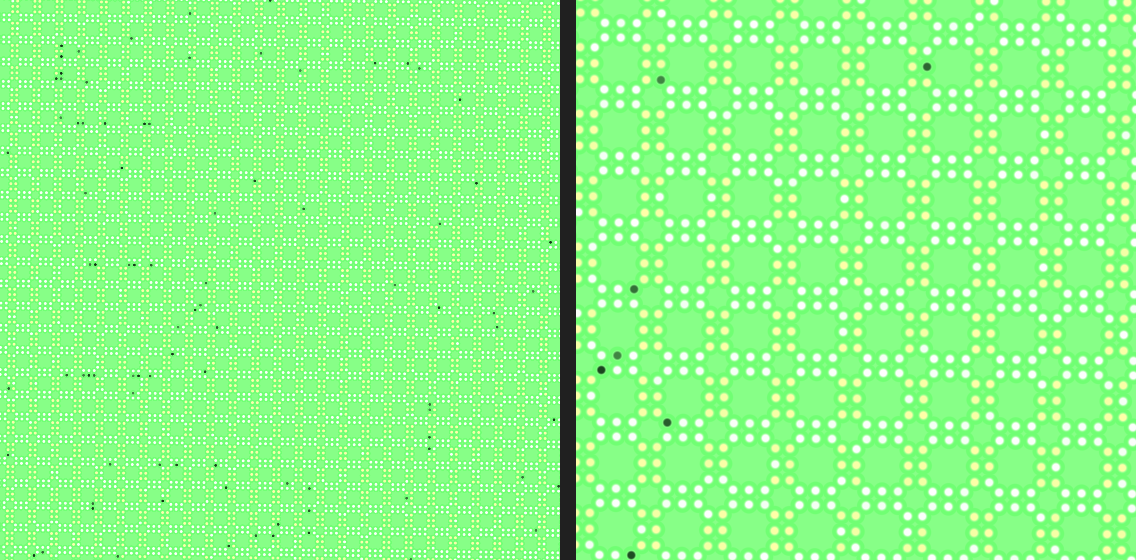
Left, the full canvas; right, a detail of the centre.
Reproduce this pattern procedurally as a WebGL 2 fragment shader.

```glsl
#version 300 es
precision highp float;

uniform vec2 u_resolution;
out vec4 fragColor;

// Layout, in canvas units
const float REPEATS = 25.26;
const float TILT = 0.0105;
const vec2 SQUARE_CENTER = vec2(0.439, 0.628);

// Rounded square of dots, in units of one repeat
const float SIDE_OFFSET = 0.390;
const float DOT_PITCH = 0.240;
const float DOT_RADIUS = 0.060;
const float DOT_SOFTNESS = 0.018;
const float HALO_INNER = 0.080;
const float HALO_OUTER = 0.135;
const float HALO_SOFTNESS = 0.012;

// Wear: dark dots, alone or in broken runs
const float SLOTS = 5.0;
const float STRAY_CHANCE = 0.006;
const float RUN_CHANCE = 0.006;
const float RUN_DENSITY = 0.30;
const float RUN_LENGTH = 20.0;
const float DARK_FADE = 0.45;
const float FADE = 0.10;
const float YELLOW_SHARE = 0.85;

const vec3 GROUND = vec3(0.53, 1.00, 0.53);
const vec3 HALO = vec3(0.44, 1.00, 0.45);
const vec3 WHITE_DOT = vec3(1.00, 1.00, 1.00);
const vec3 YELLOW_DOT = vec3(1.00, 1.00, 0.66);
const vec3 DARK_DOT = vec3(0.06, 0.20, 0.08);

float hash(vec2 p) {
    vec3 q = fract(vec3(p.xyx) * vec3(0.1031, 0.1030, 0.0973));
    q += dot(q, q.yzx + 33.33);
    return fract((q.x + q.y) * q.z);
}

// 1 when the site lies on a worn stretch along its first axis
float wornRun(vec2 site, float seed) {
    vec2 stretch = vec2(floor(site.x / RUN_LENGTH), site.y);
    return step(hash(stretch + seed), RUN_CHANCE);
}

float isDark(vec2 site) {
    float run = max(wornRun(site, 211.0), wornRun(site.yx, 347.0));
    return step(hash(site + 97.0), mix(STRAY_CHANCE, RUN_DENSITY, run));
}

// Slot, from -2 to 2 on each axis, of the nearest dot on a level side
vec2 levelSlot(vec2 q) {
    float along = clamp(floor(q.x / DOT_PITCH + 0.5), -1.0, 1.0);
    return vec2(along, q.y < 0.0 ? -2.0 : 2.0);
}

vec2 slotPosition(vec2 slot) {
    vec2 outer = step(1.5, abs(slot));
    return mix(slot * DOT_PITCH, sign(slot) * SIDE_OFFSET, outer);
}

void main() {
    float side = min(u_resolution.x, u_resolution.y);
    vec2 p = gl_FragCoord.xy / side - SQUARE_CENTER;
    float pixel = REPEATS / side;

    // Tilted grid of repeats
    float c = cos(TILT);
    float s = sin(TILT);
    vec2 grid = vec2(c * p.x - s * p.y, s * p.x + c * p.y) * REPEATS + 0.5;
    vec2 cell = floor(grid);
    vec2 q = fract(grid) - 0.5;

    // Nearest dot among the level and upright sides
    vec2 level = levelSlot(q);
    vec2 upright = levelSlot(q.yx).yx;
    float levelDist = length(q - slotPosition(level));
    float uprightDist = length(q - slotPosition(upright));
    bool onUpright = uprightDist < levelDist;
    float dist = min(levelDist, uprightDist);
    vec2 site = cell * SLOTS + (onUpright ? upright : level) + 500.0;

    // Dot and the thin darker halo around it
    float soft = max(DOT_SOFTNESS, 0.36 * pixel);
    float dotMask = 1.0 - smoothstep(DOT_RADIUS - soft, DOT_RADIUS + soft, dist);
    float haloSoft = max(HALO_SOFTNESS, 0.25 * pixel);
    float haloMask = smoothstep(HALO_INNER - haloSoft, HALO_INNER + haloSoft, dist)
        * (1.0 - smoothstep(HALO_OUTER - haloSoft, HALO_OUTER + haloSoft, dist));

    // Level sides are white, upright sides mostly yellow
    bool yellow = onUpright && hash(site + 31.0) < YELLOW_SHARE;
    vec3 dotColor = yellow ? YELLOW_DOT : WHITE_DOT;
    dotColor = mix(dotColor, GROUND, FADE * hash(site + 53.0));
    vec3 wornColor = mix(DARK_DOT, GROUND, DARK_FADE * hash(site + 71.0));
    dotColor = mix(dotColor, wornColor, isDark(site));

    vec3 color = mix(GROUND, HALO, haloMask);
    fragColor = vec4(mix(color, dotColor, dotMask), 1.0);
}
```
